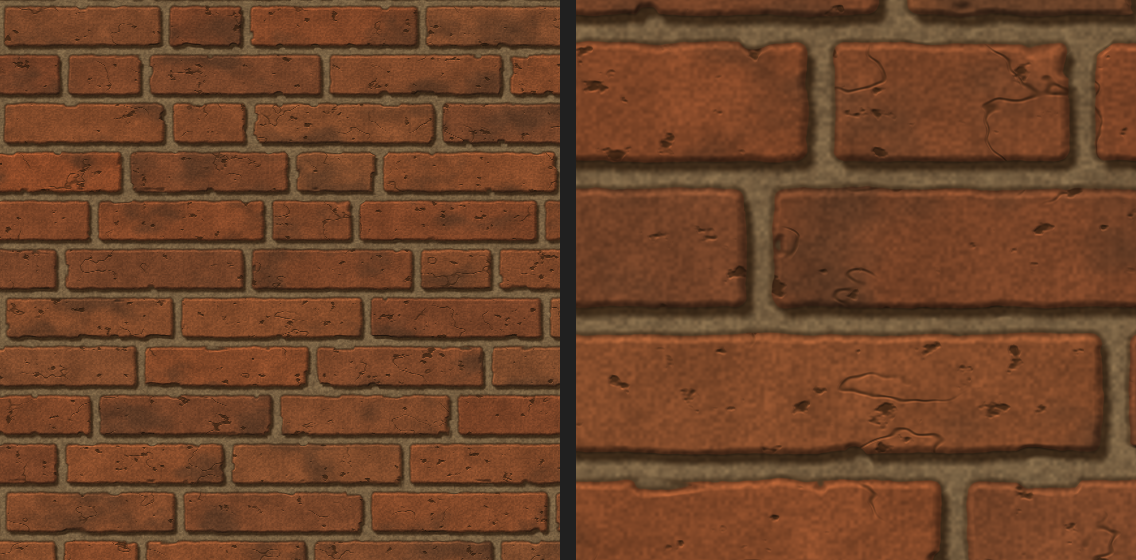
Left, the full canvas; right, a detail of the centre.
Give the GLSL for this texture, as a Shadertoy shader.

```glsl
// Weathered brick wall: courses of full bricks with occasional short headers.
// Each course is walked brick by brick; a rough rounded-box distance gives the
// outline, and a noise relief lit from the upper left gives chips and cracks.

const float COURSE_HEIGHT = 0.0868;
const float TOP_MARGIN = 0.0035;
const float JOINT = 0.0165;
const float CORNER = 0.007;
const float FULL_WIDTH = 0.317;
const float HEADER_WIDTH = 0.15;
const float WIDTH_VARIATION = 0.07;
const float EDGE_WEAR = 0.0045;
const float BRICK_RISE = 0.0035;
const float LIGHT_STRENGTH = 0.42;
const vec2 LIGHT_DIR = vec2(-0.55, 0.83);
const vec2 SHADOW_REACH = vec2(-0.0045, 0.006);

const vec3 BRICK_RED = vec3(0.54, 0.28, 0.15);
const vec3 BRICK_TAN = vec3(0.50, 0.30, 0.175);
const vec3 BRICK_DUSKY = vec3(0.43, 0.245, 0.15);
const vec3 SOOT = vec3(0.29, 0.195, 0.13);
const vec3 MORTAR_DARK = vec3(0.40, 0.31, 0.21);
const vec3 MORTAR_LIGHT = vec3(0.54, 0.44, 0.305);
const vec3 SHADOW = vec3(0.17, 0.105, 0.05);

// Bond pattern by course, from the top: first joint, and slot of the header.
const int COURSES = 12;
const int NONE = -9;
const float FIRST_JOINT[COURSES] = float[COURSES](
    0.0, 0.115, 0.0, 0.225, 0.168, 0.109, 0.003, 0.251, 0.17, 0.11, 0.003, 0.107);
const int HEADER_SLOT[COURSES] = int[COURSES](
    1, 0, 1, 1, 1, 2, NONE, NONE, NONE, NONE, NONE, 0);

struct Brick { float dist; vec2 id; };

float hash(vec2 p) {
    return fract(sin(dot(p, vec2(127.1, 311.7))) * 43758.5453);
}

float noise(vec2 p) {
    vec2 i = floor(p), f = fract(p);
    f = f * f * (3.0 - 2.0 * f);
    return mix(mix(hash(i), hash(i + vec2(1, 0)), f.x),
               mix(hash(i + vec2(0, 1)), hash(i + vec2(1, 1)), f.x), f.y);
}

float fbm(vec2 p) {
    float sum = 0.0, amp = 0.533;
    for (int i = 0; i < 4; i++) {
        sum += amp * noise(p);
        p = mat2(1.6, 1.2, -1.2, 1.6) * p + 7.3;
        amp *= 0.5;
    }
    return sum;
}

// Signed distance to the brick of this cell, and its identity
Brick brickAt(vec2 p) {
    float down = (1.0 - p.y - TOP_MARGIN) / COURSE_HEIGHT;
    float row = floor(down);
    int course = (int(row) + COURSES) % COURSES;
    float left = FIRST_JOINT[course] - FULL_WIDTH;
    float width = FULL_WIDTH;
    int slot = -1;
    for (; slot < 6; slot++) {
        if (slot >= 0) {
            width = slot == HEADER_SLOT[course] ? HEADER_WIDTH : FULL_WIDTH;
            width *= 1.0 + WIDTH_VARIATION * (hash(vec2(slot, row)) * 2.0 - 1.0);
        }
        if (p.x < left + width) break;
        left += width;
    }
    vec2 offset = vec2(p.x - left - 0.5 * width, (down - row - 0.5) * COURSE_HEIGHT);
    vec2 halfSize = 0.5 * (vec2(width, COURSE_HEIGHT) - JOINT);
    vec2 q = abs(offset) - halfSize + CORNER;
    float d = length(max(q, 0.0)) + min(max(q.x, q.y), 0.0) - CORNER;
    d += EDGE_WEAR * (fbm(p * 55.0) - 0.5);
    d += EDGE_WEAR * smoothstep(0.72, 0.92, noise(p * 48.0 + 3.0));
    return Brick(d, vec2(slot, row));
}

// Small pits and thin broken cracks, 0 to 1
float damage(vec2 p) {
    float pits = smoothstep(0.71, 0.80, fbm(p * vec2(62.0, 85.0) + 19.0));
    float line = abs(fbm(p * vec2(13.0, 19.0) + 41.0) - 0.5);
    float cracks = smoothstep(0.014, 0.0, line) * smoothstep(0.56, 0.74, noise(p * 21.0 + 5.0));
    return max(pits, 0.75 * cracks);
}

float relief(vec2 p) {
    float body = smoothstep(0.001, -0.005, brickAt(p).dist);
    float grain = 0.0005 * noise(p * 260.0) + 0.0009 * fbm(p * 75.0);
    return BRICK_RISE * body + grain - 0.0011 * damage(p) * body;
}

void mainImage(out vec4 fragColor, in vec2 fragCoord) {
    vec2 p = fragCoord / iResolution.xy;
    float pixel = 1.0 / iResolution.y;
    Brick brick = brickAt(p);
    float mask = smoothstep(pixel, -pixel, brick.dist);

    // Fired clay: tone per brick, sooty blotches, fine speckle
    float tone = hash(brick.id + 17.0);
    vec3 clay = mix(BRICK_RED, BRICK_TAN, hash(brick.id + 5.0));
    clay = mix(clay, BRICK_DUSKY, 0.75 * tone * tone);
    float blotch = fbm(p * vec2(11.0, 17.0) + brick.id * 3.7);
    clay = mix(clay, SOOT, 0.6 * smoothstep(0.52, 0.80, blotch));
    clay *= 0.86 + 0.28 * fbm(p * 38.0 + 9.0);
    clay = mix(clay, SHADOW, 0.65 * damage(p));
    clay *= mix(0.72, 1.0, smoothstep(0.0, -0.004, brick.dist));

    // Sandy mortar with thrown shadow and contact darkening
    vec3 mortar = mix(MORTAR_DARK, MORTAR_LIGHT, 0.5 * fbm(p * 45.0) + 0.5 * noise(p * 240.0));
    float thrown = smoothstep(0.003, -0.003, brickAt(p + SHADOW_REACH).dist);
    float contact = smoothstep(0.004, 0.0, brick.dist);
    mortar = mix(mortar, SHADOW, max(0.78 * thrown, 0.55 * contact));

    // Relief lighting
    vec2 e = vec2(0.0012, 0.0);
    float h = relief(p);
    vec2 slope = vec2(relief(p + e.xy) - h, relief(p + e.yx) - h) / e.x;
    float light = clamp(1.0 - LIGHT_STRENGTH * dot(slope, LIGHT_DIR), 0.5, 1.35);
    light *= 0.9 + 0.2 * noise(p * 430.0);
    fragColor = vec4(mix(mortar, clay, mask) * light, 1.0);
}
```
